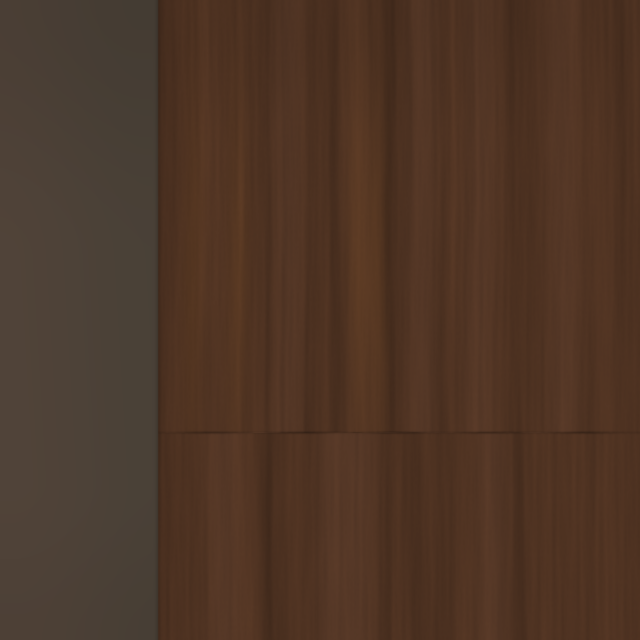
Reproduce this texture procedurally as a three.js fragment shader.

```glsl
varying vec2 vUv;

#define PANEL_EDGE 0.247
#define SEAM_HEIGHT 0.324
#define EDGE_SOFTNESS 0.0015
#define GRAIN_STRENGTH 0.075
#define FLECK_STRENGTH 0.05
#define STREAK_STRENGTH 0.11
#define WOOD vec3(0.312, 0.200, 0.133)
#define AMBER vec3(0.040, 0.024, 0.000)
#define PALE vec3(0.020, 0.016, 0.016)
#define PANEL_WARM vec3(0.314, 0.262, 0.222)
#define PANEL_COOL vec3(0.288, 0.253, 0.215)

float hash(vec2 p) {
  return fract(sin(dot(p, vec2(127.1, 311.7))) * 4375.85);
}

// Distance to the nearest scattered cell point
float cellular(vec2 p) {
  vec2 cell = floor(p);
  float nearest = 2.0;
  for (int j = -1; j <= 1; j++) {
    for (int i = -1; i <= 1; i++) {
      vec2 c = cell + vec2(float(i), float(j));
      vec2 point = c + vec2(hash(c), hash(c + 17.3));
      nearest = min(nearest, length(point - p));
    }
  }
  return nearest;
}

// Layered sines running along the board, drifting slowly with height
float grain(vec2 p, float seed) {
  float sum = 0.0;
  float frequency = 34.0;
  float weight = 0.45;
  for (int i = 0; i < 7; i++) {
    float phase = 6.283 * hash(vec2(float(i), seed));
    float drift = 0.9 * sin(p.y * (3.0 + float(i)) + phase * 2.0);
    float swell = 0.65 + 0.35 * sin(p.x * 19.0 + p.y * 4.0 + phase * 3.0);
    sum += weight * swell * sin(p.x * frequency + drift + phase);
    frequency *= 1.57;
    weight *= 0.88;
  }
  return sum;
}

// Four soft vertical bands
float bands(float x, vec4 centers, float width) {
  vec4 d = (x - centers) / width;
  return dot(exp(-d * d), vec4(1.0));
}

vec3 woodColor(vec2 uv) {
  float upper = smoothstep(-EDGE_SOFTNESS, EDGE_SOFTNESS, uv.y - SEAM_HEIGHT);
  float seed = step(0.5, upper) * 5.0 + 2.0;
  float x = uv.x + 0.002 * sin(uv.y * 9.0 + uv.x * 14.0);

  // Fine fibres and short pores
  float tone = 1.0 + GRAIN_STRENGTH * grain(uv, seed);
  tone += FLECK_STRENGTH * (cellular(uv * vec2(150.0, 9.0) + seed) - 0.5);
  tone += 0.4 * FLECK_STRENGTH * (cellular(uv * vec2(210.0, 120.0)) - 0.5);

  // Broad dark streaks of each board
  vec4 darkCenters = mix(vec4(0.423, 0.605, 0.703, 0.814),
                         vec4(0.417, 0.523, 0.610, 0.800), upper);
  tone -= STREAK_STRENGTH * bands(x, darkCenters, 0.009);
  tone -= 0.5 * STREAK_STRENGTH * bands(x, vec4(0.25, 0.488, 0.685, 0.92), 0.012);

  // Amber and pale veins
  float amber = bands(x, vec4(0.302, 0.371, 0.560, 0.590), 0.016);
  amber *= upper * exp(-pow((uv.y - 0.58) / 0.28, 2.0));
  vec4 paleCenters = mix(vec4(0.350, 0.520, 0.560, 0.770),
                         vec4(0.450, 0.660, 0.750, 0.880), upper);
  vec3 color = WOOD * tone + AMBER * amber * 0.75;
  color += PALE * bands(x, paleCenters, 0.025);

  // Joint between boards, fading in and out along its length
  float joint = exp(-pow((uv.y - SEAM_HEIGHT) / 0.0022, 2.0));
  color *= 1.0 - joint * (0.16 + 0.08 * sin(uv.x * 43.0));
  return color * (1.0 - 0.05 * smoothstep(0.75, 1.0, uv.y));
}

vec3 panelColor(vec2 uv) {
  float cool = smoothstep(0.0, PANEL_EDGE, uv.x + 0.06 * (uv.y - 0.5));
  vec3 color = mix(PANEL_WARM, PANEL_COOL, cool);
  color *= 1.0 - 0.07 * smoothstep(0.6, 1.0, uv.y);
  return color * (1.0 - 0.04 * smoothstep(0.25, 0.0, uv.y));
}

void main() {
  float side = vUv.x - PANEL_EDGE;
  float woodMask = smoothstep(-EDGE_SOFTNESS, EDGE_SOFTNESS, side);
  vec3 color = mix(panelColor(vUv), woodColor(vUv), woodMask);

  // Narrow contact shadow along the panel edge
  color *= 1.0 - 0.13 * exp(-pow(side / 0.004, 2.0));
  gl_FragColor = vec4(color, 1.0);
}
```
